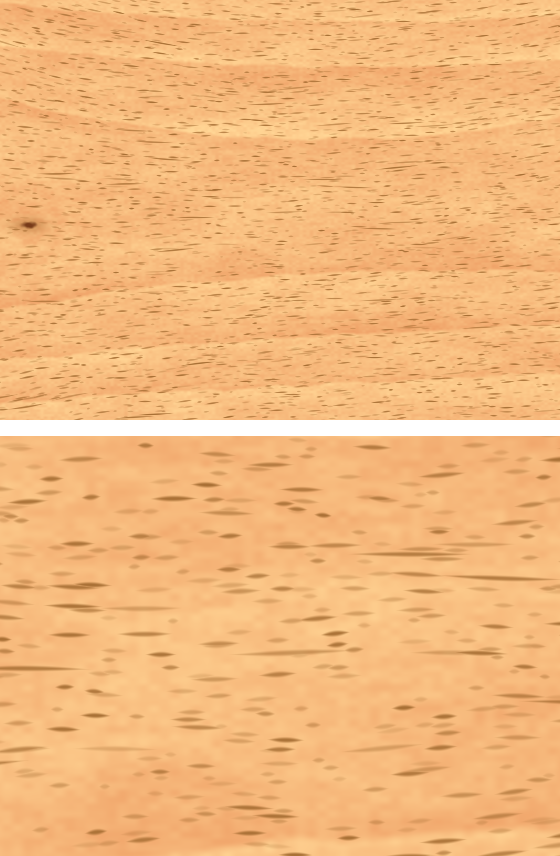
Top, the full canvas; bottom, a detail of the centre.
Write a Shadertoy shader that draws this texture.

```glsl
// Pale beech plank: curved growth rings, short dark pores and one small knot.

const vec3 WOOD = vec3(0.973, 0.742, 0.500);        // average wood colour
const vec3 TONE_STEP = vec3(0.019, 0.058, 0.050);   // change per unit of tone
const vec3 PORE = vec3(0.63, 0.41, 0.18);
const vec3 KNOT = vec3(0.43, 0.19, 0.07);
const vec2 KNOT_POS = vec2(0.068, 0.464);
const vec2 KNOT_SIZE = vec2(0.024, 0.010);
const vec2 PORE_CELL = vec2(0.046, 0.0115);
const vec2 FAINT_CELL = vec2(0.031, 0.0090);
const float PORE_SHARE = 0.46;
const float FAINT_SHARE = 0.38;
const float PORE_THICKNESS = 0.0017;
const float RING_EDGE = 0.005;

// Ring heights at the left, middle and right of the plank, from top to bottom.
const int RINGS = 6;
const vec3 RING[RINGS] = vec3[](
    vec3(0.991, 0.951, 0.962), vec3(0.892, 0.844, 0.858),
    vec3(0.766, 0.670, 0.722), vec3(0.262, 0.344, 0.352),
    vec3(0.141, 0.193, 0.227), vec3(0.040, 0.080, 0.111));

// Fibre bend along the upper and lower edges of the plank.
const vec3 BEND_TOP = vec3(0.085, 0.0, 0.045);
const vec3 BEND_BOTTOM = vec3(-0.075, 0.0, 0.025);

float hash(vec2 p) {
    vec3 q = fract(p.xyx * vec3(0.1031, 0.1030, 0.0973));
    q += dot(q, q.yzx + 33.33);
    return fract((q.x + q.y) * q.z);
}

float noise(vec2 p) {
    vec2 i = floor(p), f = fract(p);
    f = f * f * (3.0 - 2.0 * f);
    return mix(mix(hash(i), hash(i + vec2(1, 0)), f.x),
               mix(hash(i + vec2(0, 1)), hash(i + vec2(1, 1)), f.x), f.y);
}

// Parabola through three heights at x = 0, 2/3 and 4/3.
float curve(vec3 h, float x) {
    float t = x * 0.75;
    return h.x * (2.0 * t - 1.0) * (t - 1.0) + h.y * 4.0 * t * (1.0 - t)
         + h.z * t * (2.0 * t - 1.0);
}

// Tone darkens outward within each ring, then jumps back to light.
float ringTone(vec2 p) {
    float wiggle = 0.0025 * sin(p.x * 23.0 + 2.0 * sin(p.x * 9.0))
                 + 0.006 * (noise(p * vec2(28.0, 9.0)) - 0.5);
    float tone = 0.0;
    for (int i = 0; i < RINGS; i++) {
        float side = i < RINGS / 2 ? 1.0 : -1.0;
        float d = side * (p.y - curve(RING[i], p.x) - wiggle);
        float light = 0.95 * exp(-max(d, 0.0) / 0.032);
        float dark = -0.75 * exp(min(d, 0.0) / 0.045);
        tone += mix(dark, light, smoothstep(-RING_EDGE, RING_EDGE, d));
    }
    return tone;
}

// Scattered tapered dashes, one at most per jittered cell.
float pores(vec2 p, vec2 cell, float share, float seed, float soft) {
    float mask = 0.0;
    vec2 home = floor(p / cell);
    for (int j = -1; j <= 1; j++)
    for (int i = -1; i <= 1; i++) {
        vec2 id = home + vec2(i, j);
        vec2 key = id + seed;
        if (hash(key + 71.0) > share) continue;
        vec2 jitter = vec2(hash(key + 13.0), hash(key + 29.0));
        vec2 d = p - (id + jitter) * cell;
        float size = hash(key + 47.0);
        float reach = cell.x * (0.12 + 0.30 * size + 0.45 * step(0.975, size));
        d.y -= d.x * 0.10 * (hash(key + 5.0) - 0.5);
        float q = d.x / reach;
        float edge = abs(d.y) - PORE_THICKNESS * (1.0 - q * q);
        float strength = 0.45 + 0.55 * hash(key + 91.0);
        mask = max(mask, strength * (1.0 - smoothstep(-soft, soft, edge)));
    }
    return mask;
}

void mainImage(out vec4 fragColor, in vec2 fragCoord) {
    vec2 p = fragCoord / iResolution.y;
    float soft = max(0.0014, 0.6 / iResolution.y);

    // Fibre coordinates follow the bend of the rings.
    float bend = mix(curve(BEND_BOTTOM, p.x), curve(BEND_TOP, p.x), p.y);
    vec2 fibre = vec2(p.x, p.y - bend + 0.003 * sin(p.x * 17.0 + p.y * 21.0));

    // Growth rings, broad blotches, streaks and fine grain.
    float tone = ringTone(p);
    tone += 0.22 * sin(fibre.y * 31.0 + 1.7 * sin(p.x * 4.3 + 1.0));
    tone += 0.9 * (noise(fibre * vec2(7.0, 26.0)) - 0.5);
    tone += 0.8 * (noise(fibre * vec2(24.0, 110.0)) - 0.5);
    tone += 0.9 * (noise(p * vec2(120.0, 180.0)) - 0.5);

    // Faint arcs around the knot.
    vec2 k = p - KNOT_POS;
    float arc = length(k * vec2(1.0, 0.85)) + 0.012 * noise(p * 22.0);
    tone += 0.35 * sin(arc * 130.0) * exp(-arc * arc / 0.014);
    tone -= 0.6 * exp(-arc * arc / 0.006);
    vec3 color = WOOD + TONE_STEP * clamp(tone, -2.0, 1.7);

    // Pores: a faint layer below a strong one.
    float faint = pores(fibre, FAINT_CELL, FAINT_SHARE, 300.0, soft);
    float strong = pores(fibre, PORE_CELL, PORE_SHARE, 100.0, soft);
    color = mix(color, PORE, max(0.42 * faint, 0.92 * strong));

    // Knot with a soft brown rim.
    float r = length(k / KNOT_SIZE) + 0.35 * (noise(p * 120.0) - 0.5);
    color = mix(color, PORE, 0.45 * exp(-r * r * 0.35));
    color = mix(color, KNOT, 0.9 * (1.0 - smoothstep(0.25, 1.05, r)));

    fragColor = vec4(clamp(color, 0.0, 1.0), 1.0);
}
```
